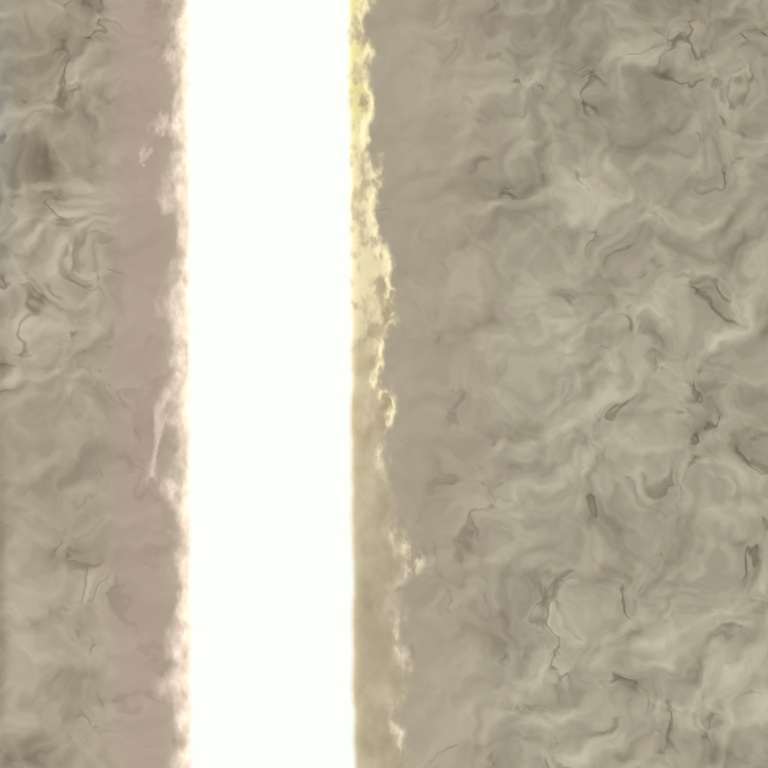
Reproduce this texture procedurally as a Shadertoy shader.

```glsl
// A vertical slit of white light between two slabs of rough beige stone.
// Fractal noise, lit as relief, makes the chipped stone; distances to the slit
// edges drive the pink fringe on the left and the broken gold ridge on the right.

#define SLIT_LEFT 0.246
#define SLIT_RIGHT 0.453
#define EDGE_SOFT 0.006
#define STONE_SCALE 9.0
#define RELIEF 0.30
#define CHIP_DEPTH 0.13
#define STONE vec3(0.668, 0.627, 0.548)
#define PINK_STONE vec3(0.690, 0.622, 0.560)
#define LIGHT vec3(0.993, 1.0, 0.985)
#define ROSE_GLOW vec3(0.94, 0.87, 0.80)
#define GOLD_GLOW vec3(0.95, 0.90, 0.73)
#define TAN_LEDGE vec3(0.77, 0.71, 0.58)

float hash(vec2 p) {
    vec3 q = fract(vec3(p.xyx) * 0.1031);
    q += dot(q, q.yzx + 33.33);
    return fract((q.x + q.y) * q.z);
}

float noise(vec2 p) {
    vec2 i = floor(p), f = fract(p);
    f = f * f * (3.0 - 2.0 * f);
    return mix(mix(hash(i), hash(i + vec2(1, 0)), f.x),
               mix(hash(i + vec2(0, 1)), hash(i + vec2(1, 1)), f.x), f.y);
}

float fbm(vec2 p) {
    float sum = 0.0, amp = 0.5;
    for (int i = 0; i < 4; i++) {
        sum += amp * noise(p);
        p = mat2(1.6, 1.2, -1.2, 1.6) * p + 7.3;
        amp *= 0.5;
    }
    return sum / 0.94;
}

float bump(float x, float center, float width) {
    float d = (x - center) / width;
    return exp(-d * d);
}

float spot(vec2 p, vec2 center, vec2 radius) {
    vec2 d = (p - center) / radius;
    return exp(-dot(d, d));
}

float segment(vec2 p, vec2 a, vec2 b) {
    vec2 ab = b - a;
    return length(p - a - ab * clamp(dot(p - a, ab) / dot(ab, ab), 0.0, 1.0));
}

// Stone surface: mottling, relief, short dark chips and stains
vec3 stone(vec2 p) {
    vec2 q = p * STONE_SCALE;
    q += 0.9 * (vec2(fbm(q * 1.5 + 3.1), fbm(q * 1.5 + 17.7)) - 0.5);
    float mottle = fbm(q * 1.2) - 0.5;
    float relief = fbm(q * 2.6) - fbm(q * 2.6 + vec2(0.22, -0.28));
    float vein = abs(fbm(q * 2.2 + 40.0) - 0.5);
    float chip = (1.0 - smoothstep(0.0, 0.075, vein)) * smoothstep(0.50, 0.72, fbm(q * 2.7 + 61.0));
    float rough = smoothstep(0.52, 0.72, p.x)
                + (1.0 - smoothstep(0.11, 0.18, p.x)) * mix(0.5, 1.0, smoothstep(0.3, 0.65, p.y));
    float stain = spot(p, vec2(0.06, 0.955), vec2(0.05, 0.022))
                + spot(p, vec2(0.055, 0.79), vec2(0.03, 0.04))
                + 0.8 * spot(p, vec2(0.03, 0.01), vec2(0.06, 0.025))
                + 0.4 * spot(p, vec2(0.0, 0.3), vec2(0.008, 0.5));
    float shade = (0.20 * mottle + RELIEF * relief - CHIP_DEPTH * chip) * mix(0.25, 1.0, rough);
    shade -= stain * (0.06 + 0.5 * max(mottle + 0.06, 0.0));
    shade -= 0.03 * spot(p, vec2(0.95, 0.75), vec2(0.12, 0.3));
    vec3 col = mix(STONE, PINK_STONE, bump(p.x, 0.19, 0.045));
    col = mix(col, vec3(0.645, 0.613, 0.538), 0.6 * smoothstep(0.53, 0.68, p.x));
    col = mix(col, vec3(0.65, 0.64, 0.585), spot(p, vec2(0.0, 0.85), vec2(0.018, 0.18)));
    return col + shade * vec3(1.0, 1.0, 0.97);
}

void mainImage(out vec4 fragColor, in vec2 fragCoord) {
    vec2 p = fragCoord / iResolution.xy;
    float t = 1.0 - p.y;
    float flakes = fbm(p * vec2(46.0, 30.0)) - 0.5;
    float fine = fbm(p * vec2(95.0, 60.0) + 9.0);
    float jag = fbm(vec2(p.y * 26.0, 4.0)) - 0.5;
    vec3 col = stone(p);

    // Rose fringe fading in ragged flakes, with two spurs on the left slab
    float left = SLIT_LEFT + 0.003 * t - p.x;
    float reach = 0.023 + 0.02 * jag + 0.012 * bump(t, 0.48, 0.13)
                + 0.012 * bump(t, 0.93, 0.1);
    float rose = 1.0 - smoothstep(reach * 0.25, reach * 1.25, left + 0.05 * flakes);
    col = mix(col, ROSE_GLOW + 0.45 * (fine - 0.5), rose * 0.85 * step(p.x, 0.3));
    vec2 bent = p + 0.03 * vec2(flakes, fine - 0.5);
    float spur = min(segment(bent, vec2(0.214, 0.85), vec2(0.190, 0.79)),
                     segment(bent, vec2(0.216, 0.49), vec2(0.192, 0.38)));
    col = mix(col, ROSE_GLOW, 0.6 * (1.0 - smoothstep(0.0, 0.010, spur)) * smoothstep(0.3, 0.6, fine));

    // Tan ledge, filled with gold toward the top, dissolving into stone below
    float right = p.x - SLIT_RIGHT - 0.007 * t;
    float ridge = 0.477 + 0.045 * t + 0.009 * bump(t, 0.38, 0.07)
                + 0.026 * bump(t, 0.73, 0.035) + 0.010 * bump(t, 0.86, 0.03) + 0.016 * jag;
    float beyond = p.x - ridge + 0.042 * flakes;
    float onRight = step(0.35, p.x);
    float lower = smoothstep(0.5, 0.75, t);
    float ledge = onRight * (1.0 - smoothstep(-0.006 - 0.016 * lower, 0.008 + 0.008 * lower, beyond));
    col = mix(col, TAN_LEDGE + 0.3 * flakes, ledge * mix(0.85, 0.45, lower));
    float gold = ledge * (1.0 - smoothstep(0.36, 0.52, t)) * smoothstep(0.22, 0.62, fine + 0.5 * flakes);
    vec3 goldColor = mix(GOLD_GLOW, vec3(0.87, 0.86, 0.52), 0.65 * (1.0 - smoothstep(0.08, 0.28, t)));
    col = mix(col, goldColor, 0.8 * gold);
    float broken = 1.0 - smoothstep(0.57, 0.65, t) + 0.9 * bump(t, 0.72, 0.045)
                 + 0.8 * bump(t, 0.84, 0.04) + 0.8 * bump(t, 0.95, 0.035);
    float rim = bump(beyond, -0.004, 0.007 + 0.010 * bump(t, 0.73, 0.035)) * broken;
    vec3 rimColor = mix(GOLD_GLOW, vec3(0.92, 0.86, 0.75), smoothstep(0.55, 0.7, t));
    col = mix(col, rimColor + 0.3 * (fine - 0.5), clamp(rim, 0.0, 1.0) * smoothstep(0.25, 0.58, fine) * onRight);

    // Halos, then the slit itself with slightly uneven edges
    col += vec3(0.20, 0.17, 0.13) * exp(-max(left, 0.0) / 0.011) * step(p.x, 0.3);
    col += vec3(0.22, 0.22, 0.14) * exp(-max(right, 0.0) / 0.006) * onRight;
    float inside = min(-left, -right) + 0.006 * flakes;
    col = mix(col, LIGHT, smoothstep(-EDGE_SOFT, EDGE_SOFT * 0.6, inside));
    fragColor = vec4(clamp(col, 0.0, 1.0), 1.0);
}
```
